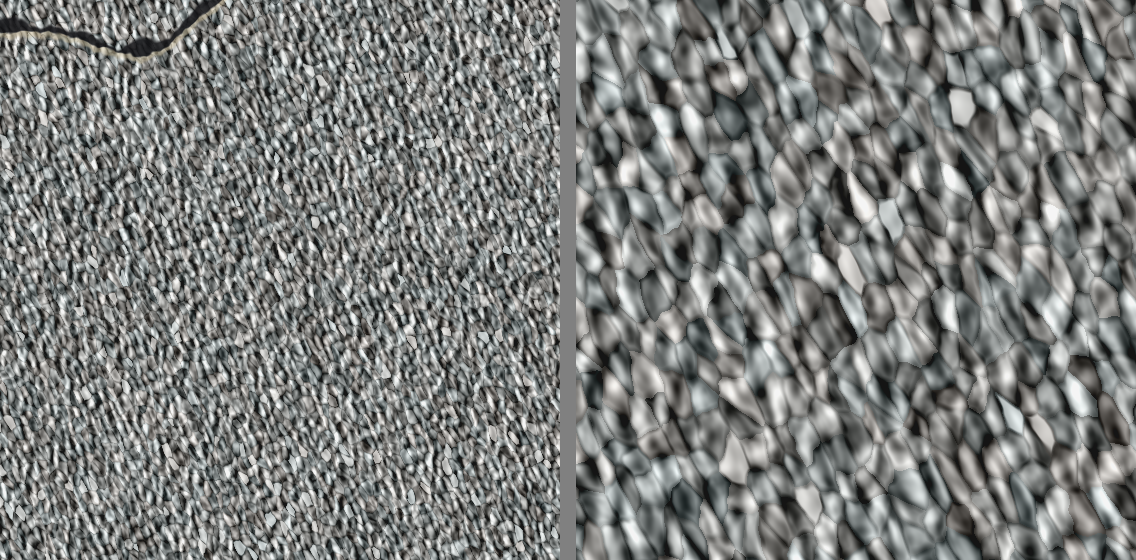
Left: the whole. Right: its middle third, enlarged.
A Shadertoy shader for this texture:

```glsl
// Weathered asphalt: small slanted stone chips lit from one side, with a few
// pale pebbles and a broken crack in the upper left corner. Chips are stretched
// Voronoi cells; the relief is the difference of two shifted noise samples.

const vec2 GRAIN_ALONG = vec2(0.40, -0.917);   // long axis of the chips
const vec2 GRAIN_COUNT = vec2(98.0, 52.0);     // chips across and along
const vec2 LIGHT_SHIFT = vec2(0.50, 0.28);     // in chip units
const vec3 CRACK_COLOR = vec3(0.07, 0.07, 0.08);
const vec3 RIM_COLOR = vec3(0.73, 0.69, 0.60);

vec3 hash3(vec2 cell) {
    vec3 v = fract(cell.xyx * vec3(0.1031, 0.1030, 0.0973));
    v += dot(v, v.yxz + 33.33);
    return fract((v.xxy + v.yzz) * v.zyx);
}

// Gradient noise, about -0.7 to 0.7
float cornerSlope(vec2 cell, vec2 offset) {
    float angle = 6.2832 * hash3(cell).x;
    return dot(vec2(cos(angle), sin(angle)), offset);
}

float gradientNoise(vec2 p) {
    vec2 cell = floor(p), f = fract(p);
    vec2 w = f * f * f * (f * (f * 6.0 - 15.0) + 10.0);
    vec2 right = vec2(1.0, 0.0), up = vec2(0.0, 1.0);
    float low = mix(cornerSlope(cell, f), cornerSlope(cell + right, f - right), w.x);
    float high = mix(cornerSlope(cell + up, f - up), cornerSlope(cell + 1.0, f - 1.0), w.x);
    return mix(low, high, w.y);
}

// Nearest cell: xyz holds its random values, w the distance gap to the next one
vec4 stoneChip(vec2 p) {
    vec2 base = floor(p);
    float nearest = 8.0, second = 8.0;
    vec3 traits = vec3(0.0);
    for (int y = -1; y <= 1; y++) {
        for (int x = -1; x <= 1; x++) {
            vec2 cell = base + vec2(x, y);
            float d = length(cell + 0.1 + 0.8 * hash3(cell).xy - p);
            if (d < nearest) {
                second = nearest;
                nearest = d;
                traits = hash3(cell + 71.0);
            } else {
                second = min(second, d);
            }
        }
    }
    return vec4(traits, second - nearest);
}

vec3 asphalt(vec2 uv) {
    vec2 across = vec2(-GRAIN_ALONG.y, GRAIN_ALONG.x);
    vec2 q = vec2(dot(uv, across), dot(uv, GRAIN_ALONG)) * GRAIN_COUNT + 200.0;
    q += 0.45 * vec2(gradientNoise(q * 0.45), gradientNoise(q * 0.45 + 37.0));

    // Lit and shaded sides of the chips
    float relief = gradientNoise(q) - gradientNoise(q + LIGHT_SHIFT);
    float grit = gradientNoise(q * vec2(1.9, 2.2) + 11.0);
    float patches = gradientNoise(uv * 9.0 + 5.0);

    // Facet tone, dark joints and scattered pale pebbles
    vec4 chip = stoneChip(q * 0.85 + 0.12 * grit);
    float joint = 1.0 - smoothstep(0.0, 0.32, chip.w);
    float pebble = smoothstep(0.94, 0.97, chip.y) * smoothstep(0.04, 0.25, chip.w);

    float tone = 0.55 + 0.60 * relief + 0.24 * grit + 0.04 * patches;
    tone += 0.26 * (chip.x - 0.5) - 0.19 * joint;
    tone = mix(tone, 0.84 + 0.12 * relief, 0.8 * pebble);

    // Faint mineral tint
    vec3 tint = vec3(-0.004, 0.005, -0.002);
    tint += 0.035 * (chip.z - 0.5) * vec3(1.0, -0.3, -0.8);
    return clamp(tone + tint, 0.08, 0.96);
}

// Lower lip of the crack as a height over x
float crackLip(float x) {
    float sag = 0.042 * smoothstep(0.08, 0.25, x);
    float rise = 0.115 * smoothstep(0.25, 0.44, x);
    return 0.942 - sag + rise + 0.007 * gradientNoise(vec2(x * 38.0, 3.0));
}

vec3 addCrack(vec3 ground, vec2 uv) {
    float rough = gradientNoise(uv * 75.0);
    float height = uv.y - crackLip(uv.x) + 0.006 * rough;
    float reach = 1.0 - smoothstep(0.41, 0.45, uv.x);

    // The opening widens and narrows along its length
    float opening = 0.017 + 0.028 * gradientNoise(vec2(uv.x * 17.0, 8.3));
    opening += 0.012 * exp(-pow((uv.x - 0.25) / 0.018, 2.0));
    float gap = smoothstep(-0.002, 0.003, height)
              * (1.0 - smoothstep(opening - 0.004, opening + 0.004, height));

    float rim = smoothstep(-0.013, -0.006, height) * (1.0 - smoothstep(-0.001, 0.003, height));
    vec3 color = mix(ground, RIM_COLOR + 0.35 * (ground - 0.5), 0.75 * rim * reach);
    return mix(color, CRACK_COLOR + 0.08 * ground, 0.94 * gap * reach);
}

void mainImage(out vec4 fragColor, in vec2 fragCoord) {
    vec2 uv = fragCoord / iResolution.xy;
    fragColor = vec4(addCrack(asphalt(uv), uv), 1.0);
}
```
